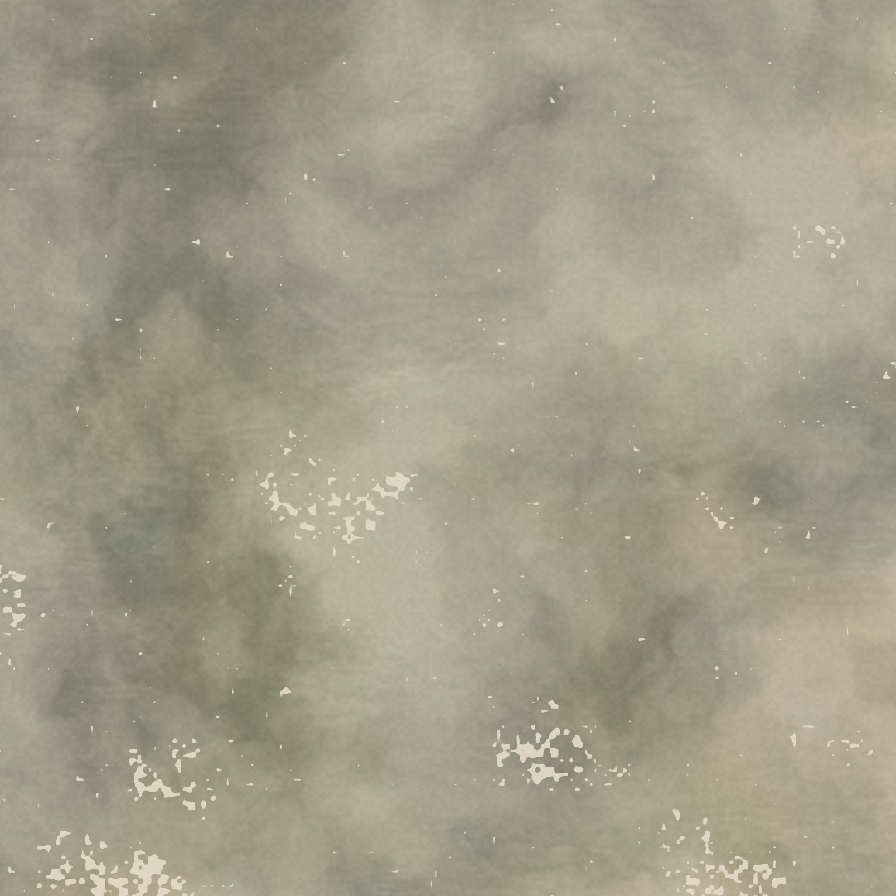
Write a WebGL 1 fragment shader that draws this texture.

```glsl
precision highp float;

uniform vec2 u_resolution;

const vec3 SHADE = vec3(0.485, 0.482, 0.425);
const vec3 PLASTER = vec3(0.635, 0.612, 0.545);
const vec3 PALE = vec3(0.735, 0.700, 0.630);
const vec3 FLAKE = vec3(0.885, 0.850, 0.775);
const vec3 OCHRE_SHIFT = vec3(0.020, 0.002, -0.035);
const vec3 MOSS_SHIFT = vec3(-0.028, 0.006, -0.006);

float hash(vec2 p) {
  return fract(sin(dot(p, vec2(127.1, 311.7))) * 43758.5453);
}

float noise(vec2 p) {
  vec2 cell = floor(p);
  vec2 f = fract(p);
  f = f * f * (3.0 - 2.0 * f);
  float low = mix(hash(cell), hash(cell + vec2(1.0, 0.0)), f.x);
  float high = mix(hash(cell + vec2(0.0, 1.0)), hash(cell + vec2(1.0, 1.0)), f.x);
  return mix(low, high, f.y);
}

// Fractal noise, normalised to 0..1, rotated between octaves
float fbm(vec2 p, float gain) {
  mat2 turn = mat2(0.8, 0.6, -0.6, 0.8);
  float sum = 0.0;
  float total = 0.0;
  float weight = 1.0;
  for (int i = 0; i < 6; i++) {
    sum += weight * noise(p);
    total += weight;
    weight *= gain;
    p = turn * p * 2.03 + 17.3;
  }
  return sum / total;
}

vec2 warp(vec2 p, float scale) {
  return vec2(noise(p * scale), noise(p * scale + 53.7)) - 0.5;
}

// Cloudy stains with ragged, dabbed edges
float stainTone(vec2 uv) {
  vec2 p = uv + 0.09 * warp(uv, 5.0) + 0.022 * warp(uv, 38.0) + 0.012 * warp(uv, 110.0);
  float clouds = fbm(p * 4.2 + 3.1, 0.56);
  float dabs = fbm(p * vec2(13.0, 16.0) + 41.0, 0.6);
  return 0.65 + 1.75 * (clouds - 0.5) + 0.6 * (dabs - 0.5) + 0.30 * (0.5 - uv.y);
}

vec3 plasterColor(float tone) {
  float t = clamp(tone, 0.0, 1.0);
  vec3 lower = mix(SHADE, PLASTER, smoothstep(0.0, 1.0, t / 0.6));
  return mix(lower, PALE, smoothstep(0.45, 1.05, t));
}

// Faint dry brush strokes, strongest in scattered patches
float brushing(vec2 uv) {
  float patches = smoothstep(0.45, 0.7, noise(uv * 8.0 + 90.0));
  float strokes = noise(uv * vec2(45.0, 190.0) + 2.0 * noise(uv * 25.0));
  return patches * (strokes - 0.5);
}

// Chipped specks: a few strays everywhere, many inside clusters
float flakeMask(vec2 uv) {
  vec2 p = uv + 0.03 * warp(uv, 30.0);
  float cluster = fbm(p * 6.5 + 71.0, 0.55) - 0.10 * smoothstep(0.42, 0.62, uv.y);
  float density = smoothstep(0.56, 0.74, cluster);
  float chips = 0.62 * noise(uv * 185.0 + 8.0) + 0.38 * noise(uv * 70.0 + 29.0);
  float threshold = mix(0.86, 0.50, density);
  return smoothstep(threshold, threshold + 0.055, chips);
}

void main() {
  vec2 uv = gl_FragCoord.xy / min(u_resolution.x, u_resolution.y);

  vec3 color = plasterColor(stainTone(uv));

  // Broad hue drift: ochre low down, moss higher up
  float ochre = smoothstep(0.42, 0.75, fbm(uv * 4.0 + 120.0, 0.5));
  float moss = smoothstep(0.42, 0.75, fbm(uv * 3.5 + 160.0, 0.5));
  color += OCHRE_SHIFT * ochre * (1.0 - 0.7 * uv.y);
  color += MOSS_SHIFT * moss * (0.4 + 0.6 * uv.y);

  // Fine surface texture
  color += 0.035 * brushing(uv);
  color += 0.030 * (noise(uv * 260.0) - 0.5);

  color = mix(color, FLAKE, 0.94 * flakeMask(uv));
  gl_FragColor = vec4(color, 1.0);
}
```
